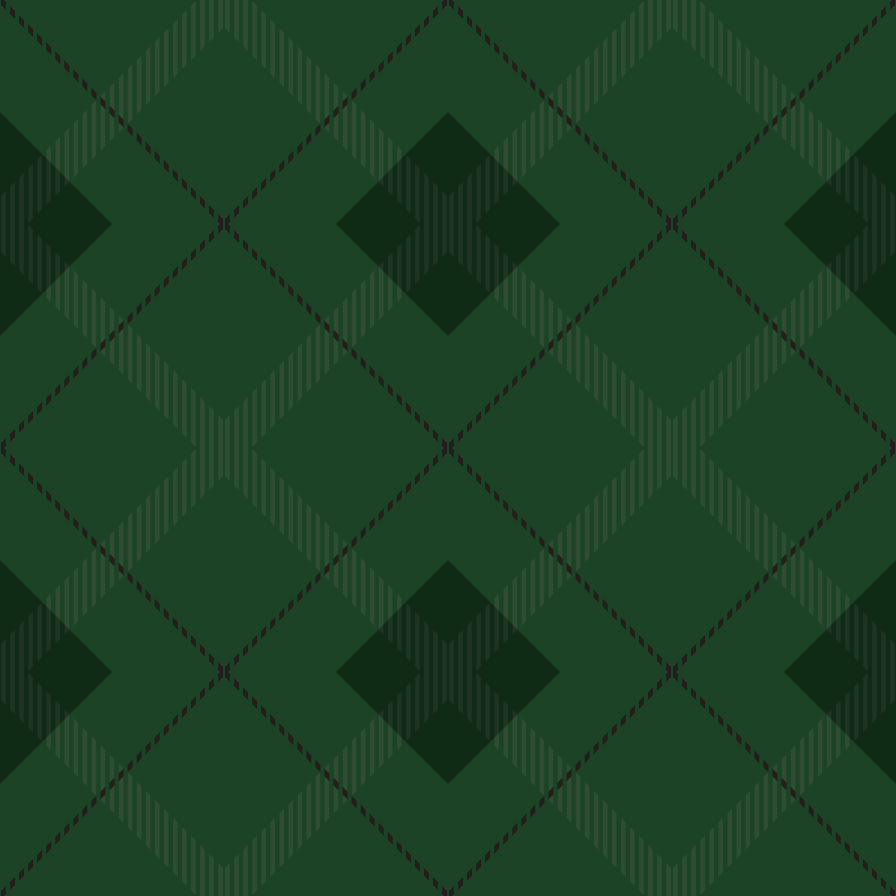
Write a WebGL 2 fragment shader that draws this pattern.

```glsl
#version 300 es
precision highp float;
// Green argyle: two by two cells, each with a dark diamond, hatched diagonal
// bands that cross on it, and thin dashed diagonals running between.
// Everything is a distance to a mirrored, wrapped axis, so the cell tiles.

uniform vec2 u_resolution;
out vec4 outColor;

const float REPEATS = 2.0;
const float DIAMOND_RADIUS = 0.25;
const float BAND_HALF_WIDTH = 0.0605;
const float DASH_HALF_WIDTH = 0.0085;
const float HATCH_OFFSET = 0.0078;   // first hatch centre from the mirror axis
const float HATCHES_PER_HALF = 24.0; // hatch steps between two mirror axes

const vec3 GROUND = vec3(0.110, 0.262, 0.150);
const vec3 DIAMOND = vec3(0.058, 0.168, 0.088);
const vec3 BAND = vec3(0.182, 0.302, 0.200);
const vec3 BAND_ON_DIAMOND = vec3(0.120, 0.202, 0.132);
const vec3 DASH = vec3(0.138, 0.112, 0.108);

// Distance to the nearest whole number.
float toInteger(float x) {
  return abs(fract(x + 0.5) - 0.5);
}

vec2 toInteger(vec2 v) {
  return vec2(toInteger(v.x), toInteger(v.y));
}

// Smooth coverage of the region where d is negative.
float fill(float d, float pixel) {
  return clamp(0.5 - d / pixel, 0.0, 1.0);
}

// Vertical hatching mirrored about every half cell; duty is the inked part.
float hatch(float x, float duty, float pixel) {
  float period = (0.5 - 2.0 * HATCH_OFFSET) / HATCHES_PER_HALF;
  float d = toInteger((toInteger(x) - HATCH_OFFSET) / period) * period;
  return fill(d - 0.5 * duty * period, pixel);
}

// Both diagonal families, given the distances to their axes.
float diagonals(vec2 axisDistance, float halfWidth, float pixel) {
  float d = min(axisDistance.x, axisDistance.y);
  return fill((d - halfWidth) * 0.7071, pixel);
}

void main() {
  vec2 cell = gl_FragCoord.xy / u_resolution * REPEATS;
  float pixel = REPEATS / min(u_resolution.x, u_resolution.y);
  vec2 diagonal = vec2(cell.x + cell.y, cell.x - cell.y);

  // Solid diamond in the middle of each vertical cell edge
  float span = toInteger(cell.x) + toInteger(cell.y - 0.5);
  float diamond = fill((span - DIAMOND_RADIUS) * 0.7071, pixel);

  // Broad hatched bands crossing at the diamond centres
  float band = diagonals(toInteger(diagonal - 0.5), BAND_HALF_WIDTH, pixel);
  band *= hatch(cell.x, 0.5, pixel);

  // Thin dashed lines midway between the bands
  float dash = diagonals(toInteger(diagonal), DASH_HALF_WIDTH, pixel);
  dash *= hatch(cell.x, 0.56, pixel);

  vec3 color = mix(GROUND, DIAMOND, diamond);
  color = mix(color, mix(BAND, BAND_ON_DIAMOND, diamond), band);
  color = mix(color, DASH, dash);
  outColor = vec4(color, 1.0);
}
```
